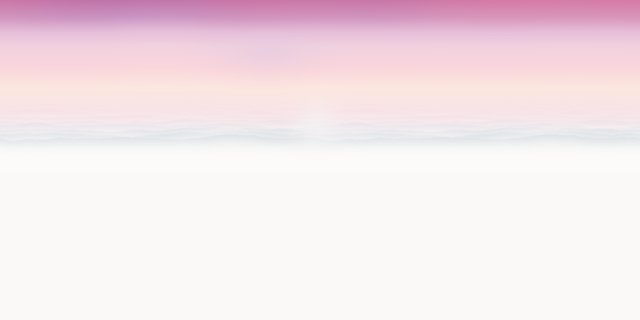
A Shadertoy shader for this background:

```glsl
const vec3 PAPER = vec3(0.981, 0.977, 0.970);

float slopeAt(float cell, float seed) {
    return fract(sin(cell * 127.1 + seed * 311.7) * 4375.85) * 2.0 - 1.0;
}

// Gradient noise along a line, wrapping after the given number of cells
float wrappedNoise(float x, float cells, float seed) {
    float cell = floor(x), f = fract(x);
    float left = slopeAt(mod(cell, cells), seed) * f;
    float right = slopeAt(mod(cell + 1.0, cells), seed) * (f - 1.0);
    return mix(left, right, f * f * (3.0 - 2.0 * f));
}

float bump(float x, float center, float width) {
    float d = (x - center) / width;
    return exp(-d * d);
}

// Linear step of a vertical gradient, from a low to a high edge
vec3 rise(vec3 below, vec3 above, float y, float low, float high) {
    return mix(below, above, clamp((y - low) / (high - low), 0.0, 1.0));
}

vec3 skyColor(vec2 uv) {
    float y = uv.y + 0.008 * wrappedNoise(uv.x * 6.0, 6.0, 2.0);
    float violet = bump(uv.x, 0.2, 0.22) + 0.5 * bump(uv.x, 0.58, 0.12);
    vec3 crown = mix(vec3(0.83, 0.48, 0.65), vec3(0.75, 0.45, 0.66), violet);
    vec3 orchid = mix(vec3(0.85, 0.59, 0.73), vec3(0.79, 0.58, 0.76), violet);

    vec3 color = rise(PAPER, vec3(0.965, 0.94, 0.945), y, 0.53, 0.61);
    color = rise(color, vec3(0.975, 0.895, 0.90), y, 0.60, 0.65);
    color = rise(color, vec3(0.985, 0.905, 0.875), y, 0.66, 0.725);
    color = rise(color, vec3(0.98, 0.84, 0.86), y, 0.725, 0.785);
    color = rise(color, vec3(0.945, 0.82, 0.875), y, 0.785, 0.855);
    color = rise(color, vec3(0.90, 0.745, 0.85), y, 0.855, 0.90);
    color = rise(color, orchid, y, 0.90, 0.945);
    color = rise(color, crown, y, 0.945, 1.0);

    // Lavender cloud left of the middle
    float cloud = bump(uv.x, 0.42, 0.07) * bump(uv.y, 0.835, 0.06);
    return mix(color, vec3(0.88, 0.79, 0.88), 0.45 * cloud);
}

// Overlapping misty hills, from the far pink ones to the near blue ones
vec3 addHills(vec3 color, vec2 uv) {
    float phase = fract(uv.x * 2.0);
    float edge = 1.5 / iResolution.y;
    for (int i = 0; i < 9; i++) {
        float near = float(i) / 8.0;
        float seed = float(i) + 3.0;
        float crest = mix(0.675, 0.567, near);
        crest += 0.026 * wrappedNoise(phase * 4.0, 4.0, seed);
        crest += 0.010 * wrappedNoise(phase * 13.0, 13.0, seed + 20.0);
        crest += 0.004 * wrappedNoise(phase * 41.0, 41.0, seed + 40.0);
        crest += 0.013 * near * near * bump(phase, 0.73, 0.11);

        float depth = crest - uv.y;
        float patchy = 0.65 + 0.7 * wrappedNoise(phase * 5.0, 5.0, seed + 60.0);
        float glow = step(depth, 0.0) * exp(-abs(depth) / 0.006);
        color = mix(color, vec3(0.985, 0.965, 0.96), 0.3 * near * glow);

        vec3 hill = mix(vec3(0.95, 0.85, 0.885), vec3(0.83, 0.87, 0.895), smoothstep(0.2, 0.8, near));
        float body = smoothstep(-edge, edge, depth) * exp(-max(depth, 0.0) / mix(0.012, 0.03, near));
        color = mix(color, hill, body * patchy * mix(0.25, 0.75, near));
    }
    return color;
}

void mainImage(out vec4 fragColor, in vec2 fragCoord) {
    vec2 uv = fragCoord / iResolution.xy;
    vec3 color = addHills(skyColor(uv), uv);

    // Mist below the hills and a pale veil across the middle
    color = mix(PAPER, color, smoothstep(0.50, 0.575, uv.y));
    float veil = bump(uv.x, 0.495, 0.035) * bump(uv.y, 0.60, 0.08);
    color = mix(color, vec3(0.965, 0.955, 0.96), 0.6 * veil);

    // Faint bright band over the plain paper
    color += 0.008 * smoothstep(0.455, 0.465, uv.y) * smoothstep(0.56, 0.50, uv.y);
    fragColor = vec4(clamp(color, 0.0, 1.0), 1.0);
}
```
